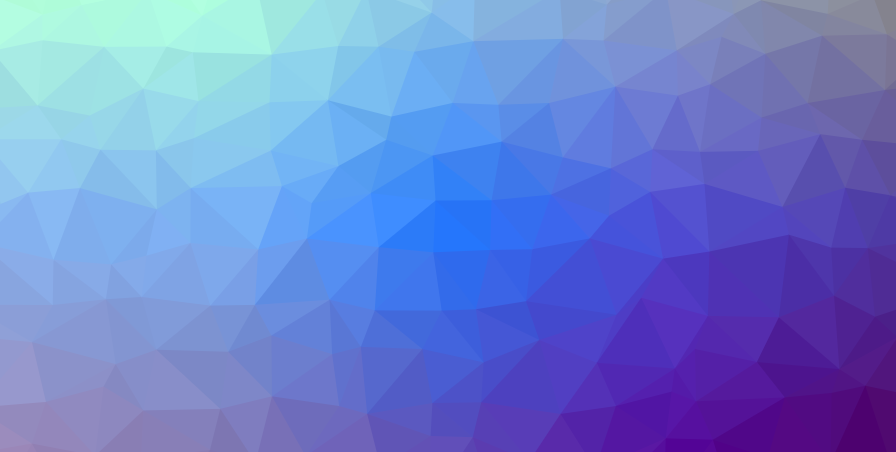
A Shadertoy shader for this background:

```glsl
// Low-poly gradient: a jittered grid of nodes, each quad split along its shorter
// diagonal into two flat facets. A facet takes its colour at its centre from
// a smooth field: three horizontal colour ramps blended from bottom to top.

const vec2 GRID = vec2(16.0, 9.0);      // cells across and up the canvas
const vec2 GRID_SHIFT = vec2(0.25, 0.0);// offset of the grid, in cells
const float JITTER = 0.72;              // spread of the nodes, in cells
const vec2 HUB = vec2(8.5, 4.6);        // calm spot where the grid stays regular
const float HUB_RADIUS = 2.2;
const float FACET_CONTRAST = 0.035;     // random brightness per facet

// Colour ramps from left to right
const vec3 BOTTOM_RAMP[5] = vec3[5](
    vec3(0.61, 0.53, 0.72), vec3(0.51, 0.47, 0.70), vec3(0.36, 0.29, 0.71),
    vec3(0.34, 0.03, 0.61), vec3(0.31, 0.00, 0.40));
const vec3 MIDDLE_RAMP[5] = vec3[5](
    vec3(0.53, 0.71, 0.95), vec3(0.47, 0.68, 0.95), vec3(0.13, 0.47, 1.00),
    vec3(0.31, 0.30, 0.83), vec3(0.31, 0.23, 0.65));
const vec3 TOP_RAMP[5] = vec3[5](
    vec3(0.70, 1.00, 0.86), vec3(0.68, 1.00, 0.87), vec3(0.54, 0.75, 0.91),
    vec3(0.54, 0.61, 0.78), vec3(0.53, 0.53, 0.55));

float hash(vec2 p) {
    return fract(sin(dot(p, vec2(127.1, 311.7))) * 43758.5453);
}

vec3 ramp(vec3 stops[5], float x) {
    float s = clamp(x, 0.0, 1.0) * 4.0;
    int i = min(int(s), 3);
    return mix(stops[i], stops[i + 1], s - float(i));
}

// Colour field over the unit square
vec3 field(vec2 uv) {
    float y = clamp(uv.y, 0.0, 1.0) * 2.0;
    vec3 middle = ramp(MIDDLE_RAMP, uv.x);
    return y < 1.0 ? mix(ramp(BOTTOM_RAMP, uv.x), middle, y)
                   : mix(middle, ramp(TOP_RAMP, uv.x), y - 1.0);
}

// Jittered grid node, in units of the canvas height
vec2 node(vec2 id, float aspect) {
    vec2 offset = vec2(hash(id), hash(id + 47.3)) - 0.5;
    float calm = smoothstep(0.3, HUB_RADIUS, distance(id, HUB));
    vec2 uv = (id + JITTER * calm * offset - GRID_SHIFT) / GRID;
    return uv * vec2(aspect, 1.0);
}

// Signed distance to the line a-b, positive on its left
float edge(vec2 p, vec2 a, vec2 b) {
    vec2 d = b - a, q = p - a;
    return (d.x * q.y - d.y * q.x) / length(d);
}

// Facet colour in rgb weighted by its coverage, which is kept in w
vec4 facet(vec2 p, vec2 a, vec2 b, vec2 c, float aspect, float seed) {
    float depth = min(edge(p, a, b), min(edge(p, b, c), edge(p, c, a)));
    float coverage = clamp(depth * iResolution.y + 0.5, 0.0, 1.0);
    vec2 centre = (a + b + c) / 3.0;
    vec3 colour = field(centre / vec2(aspect, 1.0));
    colour += FACET_CONTRAST * (seed - 0.5);
    return vec4(colour, 1.0) * coverage;
}

void mainImage(out vec4 fragColor, in vec2 fragCoord) {
    float aspect = iResolution.x / iResolution.y;
    vec2 p = fragCoord / iResolution.y;
    vec2 cell = floor(fragCoord / iResolution.xy * GRID + GRID_SHIFT);

    // Sum the facets of the surrounding quads
    vec4 sum = vec4(0.0);
    for (int j = -1; j <= 1; j++) {
        for (int i = -1; i <= 1; i++) {
            vec2 id = cell + vec2(float(i), float(j));
            vec2 a = node(id, aspect);
            vec2 b = node(id + vec2(1.0, 0.0), aspect);
            vec2 c = node(id + vec2(1.0, 1.0), aspect);
            vec2 d = node(id + vec2(0.0, 1.0), aspect);
            float seed1 = hash(id + 11.5), seed2 = hash(id + 23.7);
            if (distance(a, c) < distance(b, d)) {
                sum += facet(p, a, b, c, aspect, seed1);
                sum += facet(p, a, c, d, aspect, seed2);
            } else {
                sum += facet(p, a, b, d, aspect, seed1);
                sum += facet(p, b, c, d, aspect, seed2);
            }
        }
    }
    vec3 colour = sum.w > 0.001 ? sum.rgb / sum.w : field(fragCoord / iResolution.xy);
    fragColor = vec4(clamp(colour, 0.0, 1.0), 1.0);
}
```
